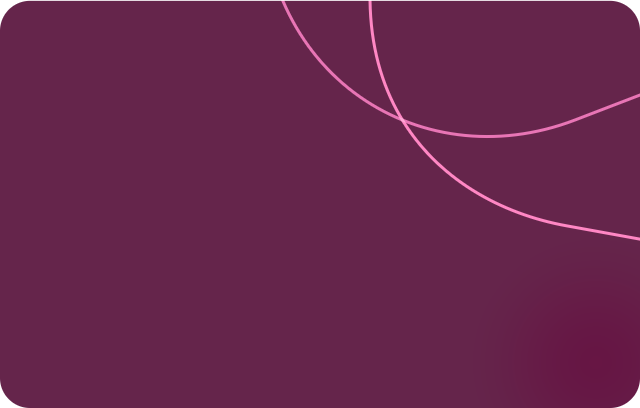
This background is drawn by a Shadertoy shader. Its source:

```glsl
float segmentDistance(vec2 p, vec2 a, vec2 b) {
    vec2 ab = b - a;
    return length(p - a - ab * clamp(dot(p - a, ab) / dot(ab, ab), 0.0, 1.0));
}

vec2 cubic(vec2 a, vec2 b, vec2 c, vec2 d, float t) {
    float s = 1.0 - t;
    return s * s * s * a + 3.0 * s * s * t * b + 3.0 * s * t * t * c + t * t * t * d;
}

// Distance to a cubic curve that runs on into a straight tail
float ribbonDistance(vec2 p, vec2 a, vec2 b, vec2 c, vec2 d, vec2 tail) {
    float dist = segmentDistance(p, d, tail);
    vec2 previous = a;
    for (int i = 1; i <= 48; i++) {
        vec2 next = cubic(a, b, c, d, float(i) / 48.0);
        dist = min(dist, segmentDistance(p, previous, next));
        previous = next;
    }
    return dist;
}

float roundedBox(vec2 p, vec2 halfSize, float radius) {
    vec2 q = abs(p) - halfSize + radius;
    return length(max(q, 0.0)) + min(max(q.x, q.y), 0.0) - radius;
}

float coverage(float dist, float pixel) {
    return clamp(0.5 - dist / pixel, 0.0, 1.0);
}

void mainImage(out vec4 fragColor, in vec2 fragCoord) {
    // Canvas is 768 units wide, measured down from the top edge
    float pixel = 768.0 / iResolution.x;
    float height = iResolution.y * pixel;
    vec2 p = vec2(fragCoord.x, iResolution.y - fragCoord.y) * pixel;

    // Plum ground with a soft glow at the lower right
    vec3 color = vec3(0.396, 0.145, 0.294);
    float glow = 1.0 - smoothstep(0.0, 165.0, length(p - vec2(715, 435)));
    color = mix(color, vec3(0.402, 0.086, 0.267), glow);

    // Two pink ribbons, brighter where they cross
    float shallow = ribbonDistance(p, vec2(339, 0), vec2(398, 139),
        vec2(549, 198), vec2(690, 144), vec2(772, 112.5));
    float steep = ribbonDistance(p, vec2(444, 0), vec2(446, 166),
        vec2(563, 250), vec2(680, 271), vec2(772, 287.7));
    float shallowMask = coverage(shallow - 1.8, pixel);
    float steepMask = coverage(steep - 1.8, pixel);
    color = mix(color, vec3(0.91, 0.46, 0.71), shallowMask);
    color = mix(color, vec3(1.0, 0.53, 0.77), steepMask);
    color += vec3(0.0, 0.13, 0.07) * shallowMask * steepMask;

    // Rounded card on white, with a thin gap along the top
    vec2 cardHalf = vec2(384.0, 0.5 * (height - 1.0));
    float card = roundedBox(p - vec2(384.0, cardHalf.y + 1.0), cardHalf, 36.0);
    color = mix(vec3(1.0), color, coverage(card, pixel));

    fragColor = vec4(color, 1.0);
}
```
